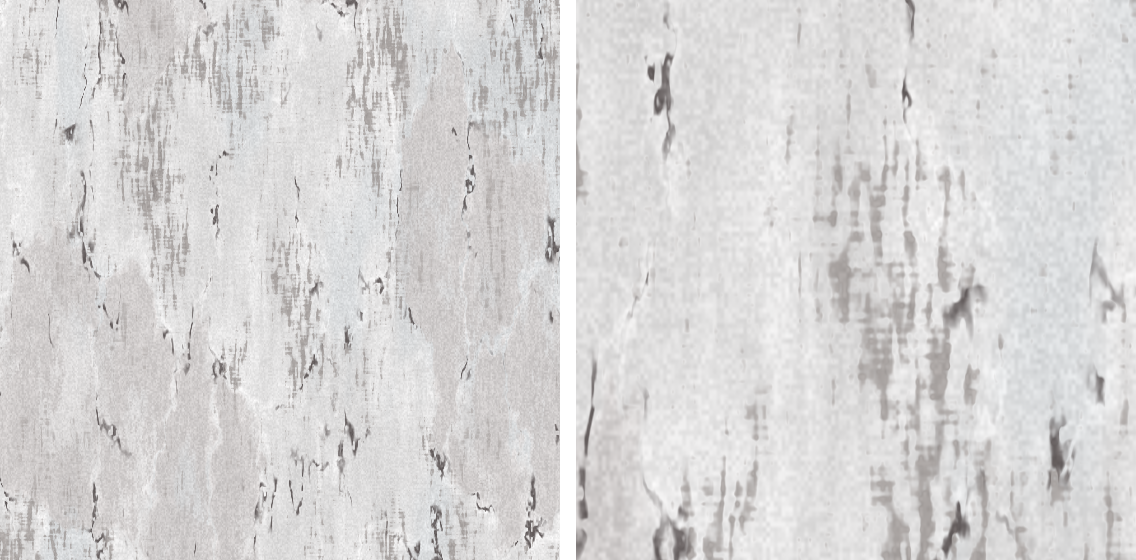
Left, the full canvas; right, a detail of the centre.
Reproduce this texture procedurally as a WebGL 2 fragment shader.

```glsl
#version 300 es
precision highp float;
// Weathered whitewashed boards: pale plaster, grey paint flakes, dry-brush grain and dark cracks.
#define FLAKE_SCALE vec2(7.5, 2.2)
#define FLAKE_SHARE 0.36
#define GRAIN_SCALE vec2(300.0, 48.0)
#define SCRATCH_OPACITY 0.80
#define CRACK_OPACITY 0.85
#define TOOTH 0.10
#define PLASTER vec3(0.925, 0.922, 0.922)
#define WASH vec3(0.850, 0.846, 0.845)
#define FLAKE vec3(0.808, 0.792, 0.789)
#define BLUE_TINT vec3(0.825, 0.843, 0.855)
#define SCRATCH vec3(0.585, 0.560, 0.550)
#define CRACK vec3(0.330, 0.300, 0.300)

uniform vec2 u_resolution;
out vec4 fragColor;

float hash(vec2 p) {
  vec3 q = fract(p.xyx * 0.1031);
  q += dot(q, q.yzx + 33.33);
  return fract((q.x + q.y) * q.z);
}

float noise(vec2 p) {
  vec2 cell = floor(p), f = fract(p);
  f = f * f * (3.0 - 2.0 * f);
  float low = mix(hash(cell), hash(cell + vec2(1, 0)), f.x);
  float high = mix(hash(cell + vec2(0, 1)), hash(cell + vec2(1, 1)), f.x);
  return mix(low, high, f.y);
}

float fbm(vec2 p) {
  float sum = 0.0, amplitude = 0.533;
  for (int i = 0; i < 4; i++) {
    sum += amplitude * noise(p);
    p = p * 2.03 + 17.3;
    amplitude *= 0.5;
  }
  return sum;
}

// Cellular noise: x = border distance, y = random value of the nearest cell.
vec2 flakes(vec2 p) {
  vec2 base = floor(p);
  float nearest = 9.0, second = 9.0, id = 0.0;
  for (int y = -1; y <= 1; y++) {
    for (int x = -1; x <= 1; x++) {
      vec2 cell = base + vec2(x, y);
      vec2 seed = cell + vec2(hash(cell + 40.0), hash(cell + 111.7));
      float d = length(seed - p);
      if (d < nearest) {
        second = nearest;
        nearest = d;
        id = hash(cell + 53.1);
      } else {
        second = min(second, d);
      }
    }
  }
  return vec2(second - nearest, id);
}

void main() {
  vec2 p = gl_FragCoord.xy / min(u_resolution.x, u_resolution.y);

  // Ragged, upright flake outlines
  vec2 bend = vec2(fbm(p * vec2(9, 5)), fbm(p * vec2(9, 5) + 31.0)) - 0.5;
  vec2 fray = vec2(fbm(p * vec2(70, 28) + 5.0), fbm(p * vec2(60, 35) + 63.0)) - 0.5;
  vec2 flake = flakes((p + bend * vec2(0.09, 0.24) + fray * vec2(0.035, 0.06)) * FLAKE_SCALE);
  float film = step(flake.y, FLAKE_SHARE) * smoothstep(0.0, 0.07, flake.x);

  // Grain: fibres and streaks that wander slightly, with a faint cross weave
  vec2 g = p + fray * vec2(0.006, 0.03);
  float fibre = noise(g * GRAIN_SCALE);
  float streak = noise(g * GRAIN_SCALE * vec2(0.55, 0.35) + 19.0);
  float weave = noise(p * vec2(70, 330) + 3.0);
  float speckle = noise(p * vec2(440, 330));
  float grain = 0.40 * fibre + 0.25 * streak + 0.17 * weave + 0.18 * speckle;

  // Paint layers, the film worn through in streaks
  float washed = smoothstep(0.30, 0.66, 0.5 * fbm(p * vec2(22, 6) + 11.0) + 0.5 * grain);
  vec3 colour = mix(PLASTER, WASH, washed);
  float blue = smoothstep(0.50, 0.66, fbm(p * vec2(9, 2.5) + 47.0));
  colour = mix(colour, BLUE_TINT, 0.6 * blue);
  float worn = smoothstep(0.50, 0.64, 0.7 * fbm(p * vec2(24, 8) + 37.0) + 0.3 * grain);
  vec3 filmColour = FLAKE + 0.06 * (fbm(p * vec2(16, 7) + 23.0) - 0.4);
  colour = mix(colour, filmColour, film * (0.9 - 0.55 * worn));

  // Dry-brush scratches, sparse on the smooth film
  float wear = smoothstep(0.32, 0.68, fbm(p * vec2(17, 5.5) + 7.0));
  float limit = mix(0.68, 0.43, wear) + 0.07 * film;
  float scratch = smoothstep(limit, limit + 0.24, grain);
  colour = mix(colour, SCRATCH, SCRATCH_OPACITY * scratch * (1.0 - 0.3 * film));

  // Pale raised rims around flakes
  float rim = smoothstep(0.0, 0.04, flake.x) * (1.0 - smoothstep(0.05, 0.13, flake.x));
  colour += 0.05 * rim * smoothstep(0.42, 0.6, fbm(p * vec2(50, 30) + 81.0));

  // Broken cracks on flake borders and along upright fissures
  float gap = smoothstep(0.56, 0.68, fbm(p * vec2(18, 9) + 50.0));
  float border = (1.0 - smoothstep(0.005, 0.045, flake.x)) * gap;
  float contour = abs(fbm((p + fray * 0.008) * vec2(15, 3.2) + 90.0) - 0.5);
  float fissureGap = smoothstep(0.58, 0.70, fbm(p * vec2(20, 9) + 20.0));
  float fissure = (1.0 - smoothstep(0.004, 0.022, contour)) * fissureGap;
  float crumble = smoothstep(0.25, 0.5, noise(p * vec2(220, 110) + 9.0));
  colour = mix(colour, CRACK, CRACK_OPACITY * max(border, fissure) * crumble);

  // Fine surface tooth
  colour += TOOTH * (speckle - 0.5) + 0.5 * TOOTH * (fibre - 0.5);
  fragColor = vec4(clamp(colour, 0.0, 1.0), 1.0);
}
```
